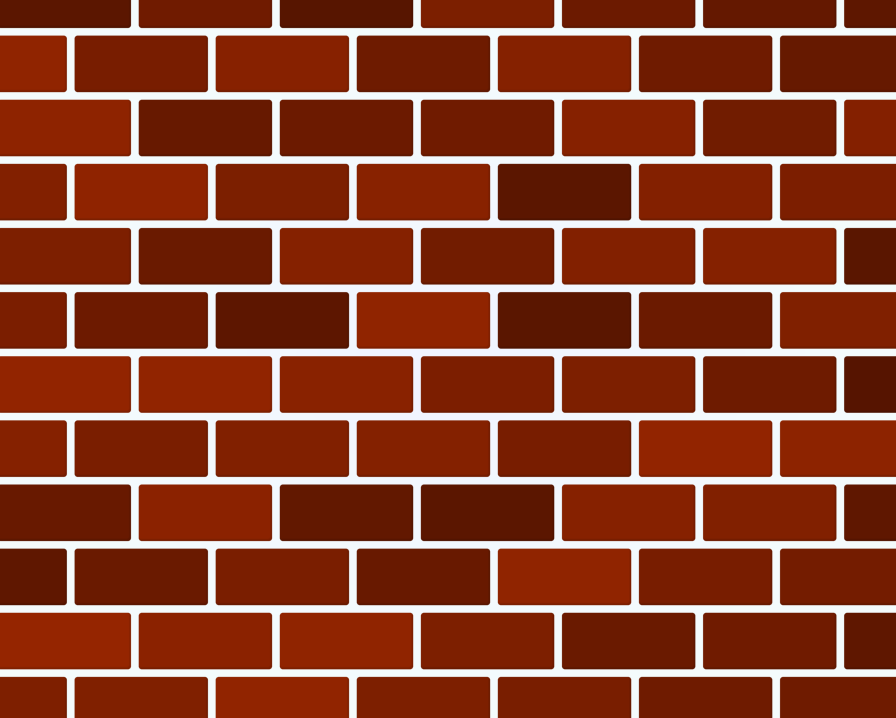
A Shadertoy shader for this pattern:

```glsl
float hash(vec2 cell) {
    return fract(sin(dot(cell, vec2(127.1, 311.7))) * 43758.5453);
}

float roundedBox(vec2 p, vec2 halfSize, float radius) {
    vec2 q = abs(p) - halfSize + radius;
    return length(max(q, 0.0)) + min(max(q.x, q.y), 0.0) - radius;
}

void mainImage(out vec4 fragColor, in vec2 fragCoord) {
    // One unit is the height of a course, joint included
    float pixel = 11.196 / iResolution.y;
    vec2 p = fragCoord * pixel + vec2(-1.103, 0.3);

    // Running bond: odd courses are shifted by just under half a brick
    float course = floor(p.y);
    float x = (p.x - mod(course, 2.0)) / 2.2;
    vec2 cell = vec2(floor(x), course);
    vec2 local = (vec2(fract(x), fract(p.y)) - 0.5) * vec2(2.2, 1.0);
    float dist = roundedBox(local, vec2(1.04, 0.441), 0.05);

    // Each brick is fired to its own tone, with a darker lower and right rim
    vec3 brick = mix(vec3(0.335, 0.08, 0.0), vec3(0.585, 0.145, 0.0), hash(cell + 17.0));
    float rim = roundedBox(local + vec2(0.015, -0.02), vec2(1.035, 0.435), 0.05);
    brick *= 1.0 - 0.14 * smoothstep(-0.025, 0.015, rim);

    // Pale mortar, slightly bluer towards the middle of the wall
    vec2 uv = fragCoord / iResolution.xy - 0.5;
    vec3 mortar = mix(vec3(0.945, 0.96, 1.0), vec3(0.955, 0.985, 0.99),
                      smoothstep(0.0, 0.5, length(uv)));

    float coverage = smoothstep(-0.75 * pixel, 0.75 * pixel, dist);
    fragColor = vec4(mix(brick, mortar, coverage), 1.0);
}
```
